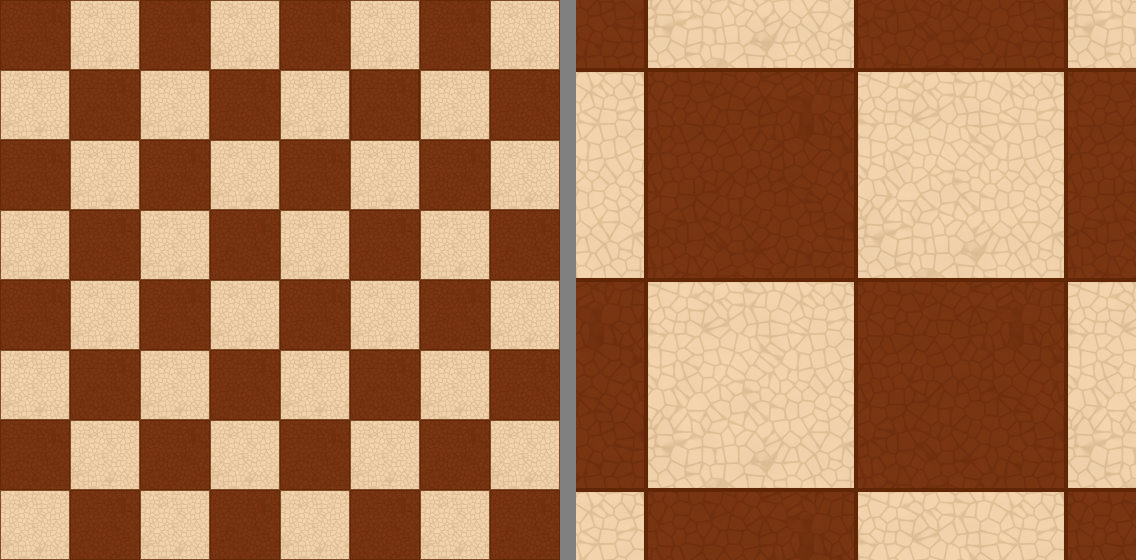
Left, the full canvas; right, a detail of the centre.
This pattern is drawn by a WebGL 1 fragment shader. Its source:

```glsl
precision highp float;

uniform vec2 u_resolution;

vec2 hash2(vec2 p) {
  vec3 q = fract(p.xyx * vec3(0.1031, 0.1030, 0.0973));
  q += dot(q, q.yzx + 33.33);
  return fract((q.xx + q.yz) * q.zy);
}

// Gap between nearest and second nearest seed, wrapping every period cells
float crackleGap(vec2 p, float period, float seed) {
  vec2 cell = floor(p);
  vec2 local = fract(p);
  float nearest = 8.0;
  float second = 8.0;
  for (int j = -1; j <= 1; j++) {
    for (int i = -1; i <= 1; i++) {
      vec2 offset = vec2(float(i), float(j));
      vec2 jitter = hash2(mod(cell + offset, period) + seed);
      float d = length(offset + jitter - local);
      second = min(second, max(nearest, d));
      nearest = min(nearest, d);
    }
  }
  return second - nearest;
}

// Smooth value noise, wrapping every period cells
float mottle(vec2 p, float period, float seed) {
  vec2 cell = floor(p);
  vec2 f = fract(p);
  f = f * f * (3.0 - 2.0 * f);
  float a = hash2(mod(cell, period) + seed).x;
  float b = hash2(mod(cell + vec2(1.0, 0.0), period) + seed).x;
  float c = hash2(mod(cell + vec2(0.0, 1.0), period) + seed).x;
  float d = hash2(mod(cell + 1.0, period) + seed).x;
  return mix(mix(a, b, f.x), mix(c, d, f.x), f.y);
}

void main() {
  vec2 board = gl_FragCoord.xy / u_resolution * 8.0;
  float pixel = 8.0 / min(u_resolution.x, u_resolution.y);
  vec2 square = floor(board);
  float dark = mod(square.x + square.y, 2.0);

  // Fine leathery crackle inside each square
  float seed = 7.0 + 40.0 * dark;
  float gap = crackleGap(board * 15.0, 15.0, seed);
  float crack = 1.0 - smoothstep(0.02, 0.14 + 15.0 * pixel, gap);
  float tone = mottle(board * 10.0, 10.0, seed) - 0.5;
  vec3 light = mix(vec3(0.945, 0.825, 0.675), vec3(0.87, 0.745, 0.58), crack);
  vec3 brown = mix(vec3(0.475, 0.208, 0.072), vec3(0.435, 0.182, 0.055), crack);
  vec3 color = mix(light, brown, dark) * (1.0 + 0.025 * tone);

  // Thin dark seams, one of them slightly heavier
  vec2 seam = abs(fract(board + 0.5) - 0.5);
  float heavy = step(length(square - vec2(5.0, 6.0)), 0.5);
  vec2 halfWidth = vec2(0.010 + 0.014 * heavy, 0.010);
  vec2 line = 1.0 - smoothstep(halfWidth - 0.5 * pixel, halfWidth + 0.5 * pixel, seam);
  color = mix(color, vec3(0.38, 0.15, 0.02), max(line.x, line.y));

  gl_FragColor = vec4(color, 1.0);
}
```
